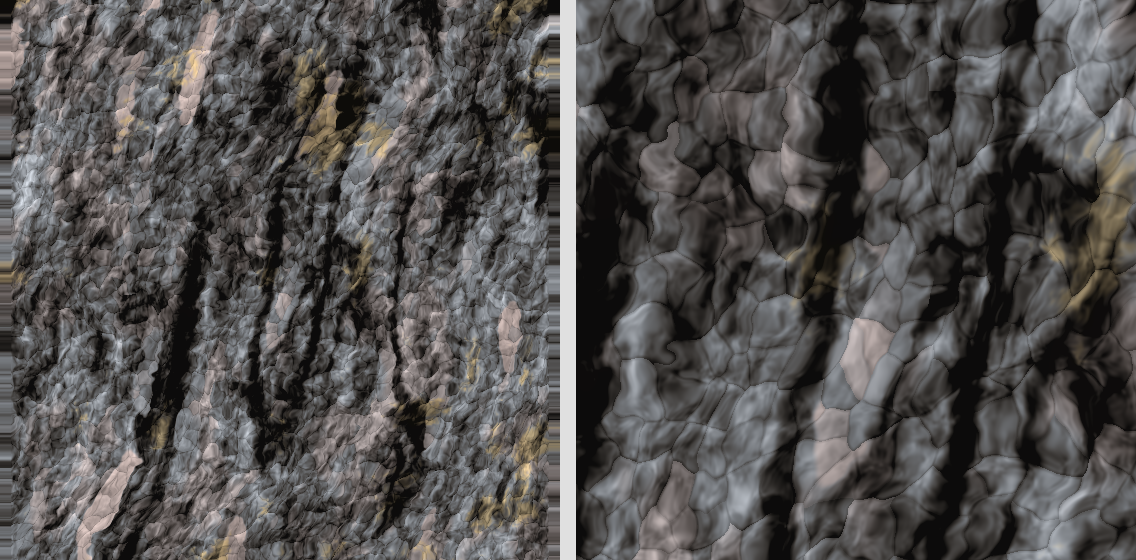
Left: the whole. Right: its middle third, enlarged.
Reproduce this texture procedurally as a Shadertoy shader.

```glsl
#define LEAN 0.2
#define MARGIN 0.019
#define BASE_TONE 0.40
#define RELIEF 0.75
#define GRAIN 0.50
#define FISSURE_DEPTH 0.34
#define PLATE_LIGHT 0.17
#define FLAKE_SCALE vec2(50.0, 36.0)
#define PLATE_CELL vec2(0.115, 0.27)
#define PLATE_SIZE vec2(0.021, 0.088)

float hash(vec2 p) {
    return fract(sin(dot(p, vec2(127.1, 311.7))) * 43758.5453);
}

vec2 hash2(vec2 p) {
    return vec2(hash(p), hash(p + 57.3));
}

float noise(vec2 p) {
    vec2 cell = floor(p), f = fract(p);
    f = f * f * (3.0 - 2.0 * f);
    float low = mix(hash(cell), hash(cell + vec2(1, 0)), f.x);
    float high = mix(hash(cell + vec2(0, 1)), hash(cell + vec2(1, 1)), f.x);
    return mix(low, high, f.y);
}

float fbm(vec2 p, int octaves) {
    float sum = 0.0, weight = 0.5, total = 0.0;
    for (int i = 0; i < octaves; i++) {
        sum += weight * noise(p);
        total += weight;
        weight *= 0.55;
        p = p * 2.03 + 17.7;
    }
    return sum / total;
}

// Wandering vertical cracks along the middle level of a stretched noise
float fissure(vec2 p, float width) {
    return 1.0 - smoothstep(width * 0.3, width, abs(noise(p) - 0.5));
}

// Loose scales: x = tilt shading, y = distance to the edge, z = random id
vec3 flakes(vec2 p) {
    vec2 cell = floor(p), nearest = vec2(0), id = vec2(0);
    float d1 = 9.0, d2 = 9.0;
    for (int y = -1; y <= 1; y++)
    for (int x = -1; x <= 1; x++) {
        vec2 c = cell + vec2(x, y);
        vec2 offset = p - c - hash2(c);
        float d = length(offset);
        if (d < d1) { d2 = d1; d1 = d; nearest = offset; id = c; }
        else d2 = min(d2, d);
    }
    return vec3(dot(nearest, vec2(-0.4, 0.7)), d2 - d1, hash(id + 9.1));
}

// Long pale plates, one per staggered cell: x = mask, y = random id
vec2 plates(vec2 p, float ragged) {
    vec2 q = p / PLATE_CELL;
    float column = floor(q.x);
    q.y += hash(vec2(column, 4.0));
    vec2 id = vec2(column, floor(q.y));
    vec2 center = 0.5 + (hash2(id) - 0.5) * vec2(0.5, 0.25);
    vec2 d = (fract(q) - center) * PLATE_CELL / PLATE_SIZE;
    d.x += 0.35 * sin(d.y * 2.5 + id.x);
    float size = 0.7 + 0.4 * hash(id + 3.3);
    float shape = length(d) + ragged * 1.5;
    float present = step(0.33, hash(id + 21.0));
    return vec2(present * (1.0 - smoothstep(size - 0.1, size + 0.1, shape)), hash(id + 8.0));
}

void mainImage(out vec4 fragColor, in vec2 fragCoord) {
    vec2 uv = fragCoord / iResolution.xy;
    uv.x = clamp(uv.x, MARGIN, 1.0 - MARGIN); // streaked side margins

    // Leaning, craggy bark coordinates
    vec2 p = uv - vec2(LEAN * uv.y, 0.0) + 3.0;
    p.x += 0.05 * (noise(p * vec2(5.0, 6.0)) - 0.5);
    vec2 crag = vec2(fbm(p * 28.0, 3), fbm(p * 28.0 + 40.0, 3)) - 0.5;
    vec2 q = p + crag * vec2(0.022, 0.03);

    // Layers of relief
    float broad = fbm(p * vec2(10.0, 3.5), 3) - 0.5;
    float strands = fbm(q * vec2(42.0, 13.0), 3) - 0.5;
    float grain = fbm(q * vec2(100.0, 75.0), 3) - 0.5;
    vec2 scaly = vec2(48.0, 27.0);
    float slope = fbm(q * scaly, 4) - fbm((q + vec2(-0.003, 0.004)) * scaly, 4);
    vec3 flake = flakes(q * FLAKE_SCALE);
    float edge = 1.0 - smoothstep(0.0, 0.14, flake.y);

    vec2 plate = plates(p + crag * 0.012, crag.x + 0.5 * strands);
    float rough = 1.0 - 0.5 * plate.x;

    // Deep fissures and short splits
    float deep = fissure(q * vec2(9.0, 1.7), 0.085);
    deep *= smoothstep(0.35, 0.6, noise(p * vec2(6.0, 4.0) + 31.0));
    float split = fissure(q * vec2(26.0, 8.0) + 11.0, 0.13);
    split *= smoothstep(0.4, 0.65, noise(p * vec2(15.0, 9.0) + 63.0));
    float dark = max(deep, 0.65 * split) * (1.0 - 0.8 * plate.x);

    // Combined brightness
    float tone = BASE_TONE + 0.45 * broad + rough * (0.5 * strands + GRAIN * grain);
    tone += rough * RELIEF * slope;
    tone += 0.15 * (flake.z - 0.5) + 0.13 * flake.x - 0.09 * edge;
    tone += PLATE_LIGHT * plate.x * (0.7 + 0.6 * plate.y);
    tone -= FISSURE_DEPTH * dark;
    tone = clamp(tone, 0.045, 0.88);

    // Warm shadows, cool lights, pinkish scales and ochre lichen
    vec3 tint = mix(vec3(1.07, 0.99, 0.92), vec3(0.97, 1.0, 1.04), smoothstep(0.08, 0.5, tone));
    float pink = smoothstep(0.5, 0.7, fbm(p * vec2(16.0, 9.0) + 80.0, 3) + 0.25 * (flake.z - 0.5));
    pink = max(0.7 * pink, plate.x * smoothstep(0.25, 0.75, plate.y + 0.5 * (flake.z - 0.5)));
    tint = mix(tint, vec3(1.13, 0.98, 0.93), 0.75 * pink);
    float lichen = smoothstep(0.68, 0.82, fbm(p * vec2(13.0, 8.0) + 140.0, 2) + 0.35 * grain);
    tint = mix(tint, vec3(1.2, 1.02, 0.68), 0.7 * lichen);

    fragColor = vec4(clamp(tone * tint, 0.0, 1.0), 1.0);
}
```
